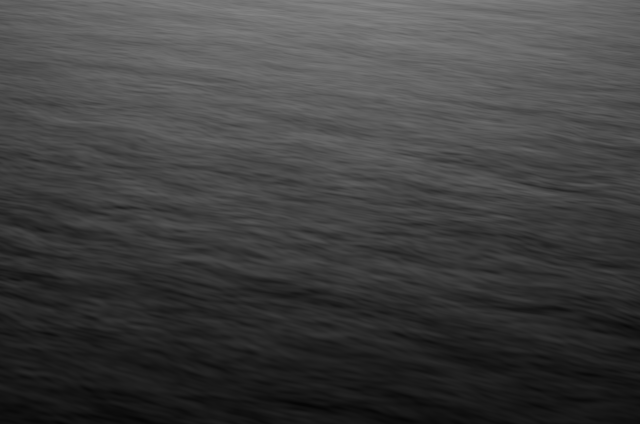
A WebGL 2 fragment shader for this texture:

```glsl
#version 300 es
precision highp float;
// Dark, calm open water seen from above, fading from a pale far side to a
// near-black foreground. Stretched gradient noise on a tilted plane makes the
// swell, waves and ripples; a soft falloff darkens the sides.

uniform vec2 u_resolution;
out vec4 fragColor;

const float HORIZON = 2.2;   // height of the vanishing line, in canvas heights

// Integer hash of a lattice cell, giving a value in 0..1
float hash(ivec2 cell, uint seed) {
    uint h = uint(cell.x) * 1597334677u ^ uint(cell.y) * 3812015801u ^ seed * 2654435769u;
    h = (h ^ (h >> 16)) * 2246822519u;
    h = (h ^ (h >> 13)) * 3266489917u;
    return float((h ^ (h >> 16)) >> 8) / 16777216.0;
}

// Slope contribution of one corner; gradients lean across the crests
float cornerSlope(ivec2 cell, vec2 offset, uint seed) {
    float angle = 6.28319 * hash(cell, seed);
    return dot(vec2(0.45 * cos(angle), 1.15 * sin(angle)), offset);
}

float gradientNoise(vec2 p, uint seed) {
    ivec2 c = ivec2(floor(p));
    vec2 f = fract(p);
    vec2 w = f * f * f * (f * (f * 6.0 - 15.0) + 10.0);
    float low = mix(cornerSlope(c, f, seed),
                    cornerSlope(c + ivec2(1, 0), f - vec2(1, 0), seed), w.x);
    float high = mix(cornerSlope(c + ivec2(0, 1), f - vec2(0, 1), seed),
                     cornerSlope(c + ivec2(1, 1), f - vec2(1, 1), seed), w.x);
    return mix(low, high, w.y);
}

// Maps the canvas to the receding water plane
vec2 waterPlane(vec2 p, float centre) {
    float depth = 1.0 / (HORIZON - p.y);
    return vec2((p.x - centre) * depth, depth);
}

// One band of crests with soft tops and creased troughs,
// faded out where it gets finer than a pixel
float waveBand(vec2 plane, vec2 frequency, float slant, float crease, uint seed) {
    vec2 q = vec2(plane.x, plane.y + slant * plane.x) * frequency;
    float visible = 1.0 - smoothstep(0.55, 1.2, fwidth(q.y));
    float n = gradientNoise(q, seed);
    return visible * (n + crease * (0.2 - abs(n)));
}

// Sum of bands from long swell to fine ripples
float waterRelief(vec2 plane) {
    float bend = gradientNoise(plane * vec2(9.0, 22.0), 1u);
    vec2 bent = plane + vec2(0.01, 0.004) * bend;
    float relief = 0.30 * waveBand(bent, vec2(3.2, 30.0), 0.07, 0.0, 2u);
    relief += 0.52 * waveBand(bent, vec2(5.5, 62.0), 0.095, 0.1, 3u);
    relief += 0.50 * waveBand(bent, vec2(9.5, 98.0), 0.115, 0.2, 4u);
    relief += 0.42 * waveBand(bent, vec2(15.0, 150.0), 0.10, 0.2, 5u);

    // Ripples break up into livelier and calmer patches
    float patches = 1.0 + 0.6 * gradientNoise(plane * vec2(10.0, 40.0), 6u);
    float ripples = 0.0;
    vec2 frequency = vec2(24.0, 220.0);
    for (uint i = 0u; i < 3u; i++) {
        float slant = 0.06 + 0.03 * float(i);
        ripples += 0.42 * waveBand(bent, frequency, slant, 0.2, 7u + i);
        frequency *= vec2(1.5, 1.4);
    }
    return relief + patches * ripples;
}

// Brightness of the still surface: a vertical fade with darker sides
float surfaceTone(vec2 uv) {
    float side = 2.0 * uv.x - 1.06;
    float fade = mix(0.072, 0.485, pow(uv.y, 1.14));
    return fade * (1.0 - 0.22 * side * side);
}

void main() {
    vec2 uv = gl_FragCoord.xy / u_resolution;
    float aspect = u_resolution.x / u_resolution.y;
    vec2 plane = waterPlane(vec2(uv.x * aspect, uv.y), 0.5 * aspect);

    // Contrast peaks at mid distance and softens towards both ends
    float contrast = 0.08 + 0.045 * smoothstep(0.0, 0.4, uv.y)
                   - 0.045 * smoothstep(0.5, 1.0, uv.y);
    float tone = surfaceTone(uv) + contrast * waterRelief(plane);
    fragColor = vec4(vec3(max(tone, 0.025)), 1.0);
}
```
